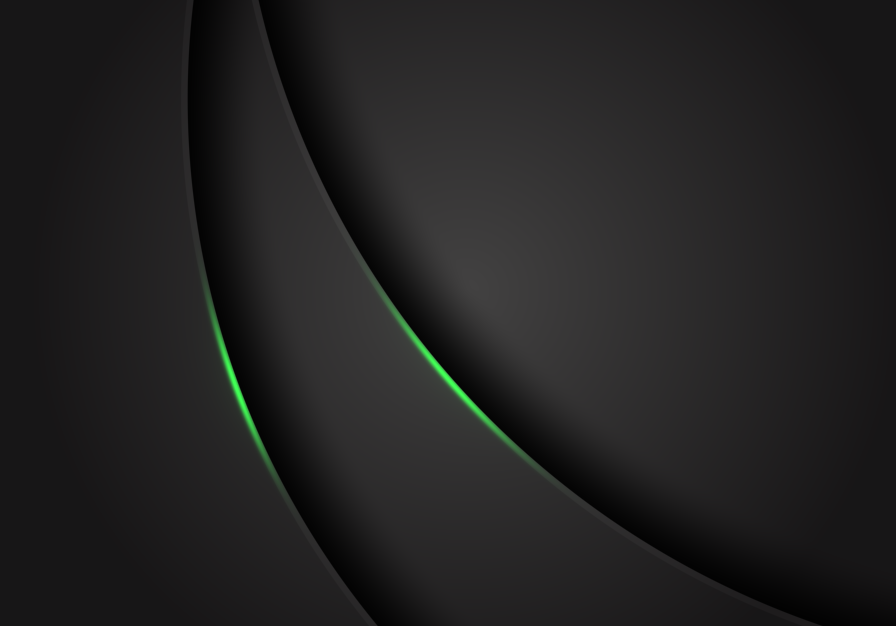
This background is drawn by a Shadertoy shader. Its source:

```glsl
// Dark layered panels: two large discs overlap from the right, each with a
// soft inner shadow and a thin bevelled rim that flares green at one spot.
// Each disc is a circle distance function; one radial gradient lights them all.

const vec3 GLOW_GREEN = vec3(0.24, 1.0, 0.32);
const vec3 CENTER_GREY = vec3(0.262, 0.258, 0.258);
const vec3 OUTER_GREY = vec3(0.092, 0.086, 0.090);

// Grey surface, brightest at the light and falling off evenly
vec3 panelSurface(vec2 p, vec2 light, float reach) {
    float falloff = clamp(length(p - light) / reach, 0.0, 1.0);
    return mix(CENTER_GREY, OUTER_GREY, falloff);
}

// Bell-shaped falloff
float bell(float x, float width) {
    float t = x / width;
    return exp(-t * t);
}

// Lays one disc over the colours below it; flare is the rim's bright spot
vec3 addPanel(vec3 below, vec3 surface, vec2 p, vec2 center, float radius,
              vec2 flare, float flareLength, float pixel) {
    float depth = radius - length(p - center);
    float rimWidth = 0.0105;

    // Rim band just outside the disc, lit near the flare
    float along = length(p - flare);
    float rim = smoothstep(-rimWidth - pixel, -rimWidth + pixel, depth);
    vec3 rimColor = surface * 1.08 + 0.022;
    float lit = bell(along, flareLength);
    float core = bell(depth + 0.5 * rimWidth, 0.0055);
    vec3 color = mix(below, rimColor, rim * 0.85);
    color = mix(color, GLOW_GREEN, lit * core);

    // Faint halo spilling onto the panel below
    float halo = exp(-max(-depth, 0.0) / 0.022) * bell(along, flareLength * 0.9);
    color += GLOW_GREEN * halo * 0.07;

    // Disc face, darkened along its edge
    float light = smoothstep(-0.025, 0.125, depth);
    float inside = smoothstep(-pixel, pixel, depth);
    return mix(color, surface * light, inside);
}

void mainImage(out vec4 fragColor, in vec2 fragCoord) {
    // Height is one unit; x is scaled so the layout fits the full width
    vec2 p = fragCoord / iResolution.xy * vec2(1.4275, 1.0);
    float pixel = 0.8 / iResolution.y;

    vec3 surface = panelSurface(p, vec2(0.743, 0.535), 0.69);
    vec3 color = surface;

    // Rear disc, then front disc
    color = addPanel(color, surface, p, vec2(1.621, 0.842), 1.322,
                     vec2(0.375, 0.382), 0.115, pixel);
    color = addPanel(color, surface, p, vec2(1.756, 1.304), 1.378,
                     vec2(0.712, 0.392), 0.135, pixel);

    fragColor = vec4(color, 1.0);
}
```
